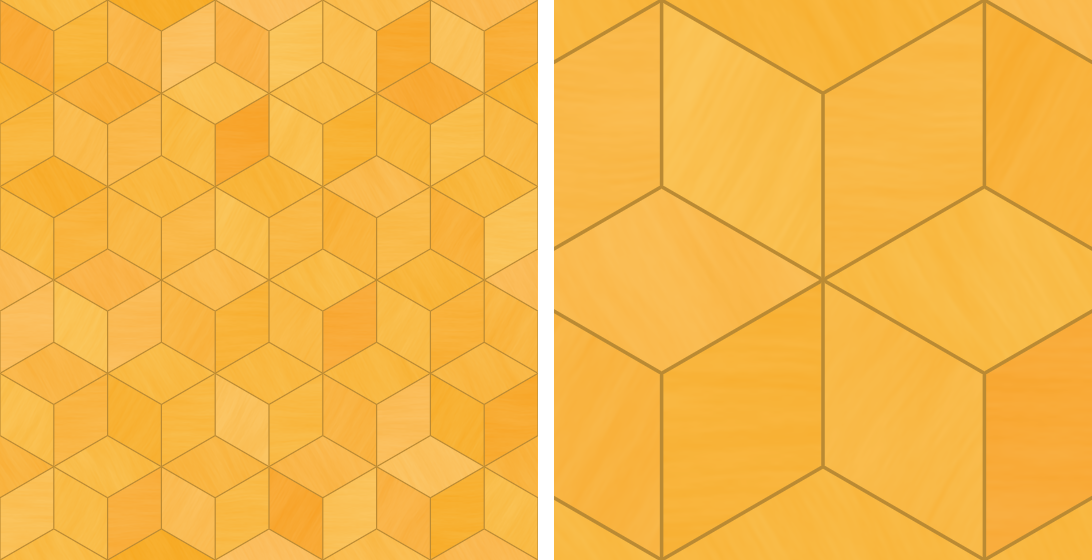
Left: the whole. Right: its middle third, enlarged.
Give the GLSL for this pattern, as a Shadertoy shader.

```glsl
// Tumbling-block veneer: pointy-top hexagons split into three rhombic wood faces.
// The nearest hexagon centre gives face, edge distance and a wrapped id; each
// face gets its own tone, and stretched value noise forms its grain.

const vec2 REPEATS = vec2(5.0, 6.0);       // cubes across, rows down
const float ROW = 0.8660254;               // row height for a cube of width 1
const float HALF_LINE = 0.0055;            // in cube widths
const vec3 DARK_WOOD = vec3(0.970, 0.660, 0.150);
const vec3 PALE_WOOD = vec3(0.985, 0.785, 0.400);
const vec3 PEACH_SHIFT = vec3(0.004, -0.022, 0.035);
const vec3 SEAM = vec3(0.730, 0.540, 0.200);

float hash(vec2 p) {
    uvec2 k = uvec2(ivec2(floor(p))) * uvec2(1597334673u, 3812015801u);
    uint n = (k.x ^ k.y) * 1597334673u;
    n = (n ^ (n >> 15)) * 2246822519u;
    n ^= n >> 13;
    return float(n >> 8) / 16777216.0;
}

float noise(vec2 p) {
    vec2 i = floor(p), f = fract(p);
    f = f * f * (3.0 - 2.0 * f);
    return mix(mix(hash(i), hash(i + vec2(1, 0)), f.x),
               mix(hash(i + vec2(0, 1)), hash(i + vec2(1, 1)), f.x), f.y);
}

mat2 rotation(float a) {
    float c = cos(a), s = sin(a);
    return mat2(c, -s, s, c);
}

// Offset from the nearest point of a rectangular lattice
vec2 latticeOffset(vec2 p, vec2 origin, vec2 period) {
    return mod(p - origin + 0.5 * period, period) - 0.5 * period;
}

// Offset from the nearest cube centre, on two interleaved lattices
vec2 cubeOffset(vec2 p) {
    vec2 period = vec2(1.0, 2.0 * ROW);
    vec2 a = latticeOffset(p, vec2(0.5, -ROW / 3.0), period);
    vec2 b = latticeOffset(p, vec2(0.0, ROW * 2.0 / 3.0), period);
    return dot(a, a) < dot(b, b) ? a : b;
}

// 0 = top, 1 = left, 2 = right
float faceIndex(vec2 q) {
    if (ROW * q.y > 0.5 * abs(q.x)) return 0.0;
    return q.x < 0.0 ? 1.0 : 2.0;
}

// Distance to the hexagon outline and to its three inner spokes
float seamDistance(vec2 q, float face) {
    vec2 a = abs(q);
    float outline = 0.5 - max(a.x, 0.5 * a.x + ROW * a.y);
    float spokes = abs(ROW * q.y - 0.5 * a.x);
    if (face > 0.5) spokes = min(spokes, a.x);
    return min(outline, spokes);
}

// Tone offset of the wood; x runs along the fibres
float grain(vec2 g, float seed) {
    g += vec2(seed * 37.0, seed * 61.0);
    vec2 bent = g + vec2(0.0, 0.05 * noise(g * 3.0));
    float fibres = noise(bent * vec2(5.0, 62.0)) - 0.5;
    float streaks = noise(bent * vec2(2.2, 19.0)) - 0.5;
    float clouds = noise(bent * vec2(2.0, 5.0)) - 0.5;
    float pores = noise(g * vec2(28.0, 90.0)) - 0.5;
    return 0.13 * fibres + 0.14 * streaks + 0.17 * clouds + 0.06 * pores;
}

vec3 woodColor(vec2 q, vec2 cube, float face) {
    vec2 key = vec2(cube.x * 3.0 + face, cube.y);
    float first = hash(key + 11.0), second = hash(key + 53.0);
    float peach = hash(key + 97.0);

    // Fibres run at -60, 60 and 0 degrees on the three faces
    float angle = face < 0.5 ? -1.0471976 : (face < 1.5 ? 1.0471976 : 0.0);
    vec2 fibre = rotation(angle) * q;

    float tone = mix(0.06, 0.86, 0.5 * (first + second));
    tone += grain(fibre, 1.0 + floor(peach * 200.0));
    return mix(DARK_WOOD, PALE_WOOD, tone) + PEACH_SHIFT * (peach * peach - 0.3);
}

void mainImage(out vec4 fragColor, in vec2 fragCoord) {
    vec2 extent = REPEATS * vec2(1.0, ROW);
    vec2 p = fragCoord / iResolution.xy * extent;
    float pixel = extent.y / iResolution.y;

    // Locate the cube and its face, wrapping ids at the canvas edges
    vec2 q = cubeOffset(p);
    vec2 centre = p - q;
    vec2 cube = vec2(floor(centre.x + 0.25), floor(centre.y / ROW + 0.8333));
    cube = mod(cube, REPEATS);
    float face = faceIndex(q);

    // Wood, then antialiased seams
    vec3 color = woodColor(q, cube, face);
    float seam = clamp((HALF_LINE - seamDistance(q, face)) / pixel + 0.5, 0.0, 1.0);
    color = mix(color, SEAM, seam);
    fragColor = vec4(clamp(color, 0.0, 1.0), 1.0);
}
```
